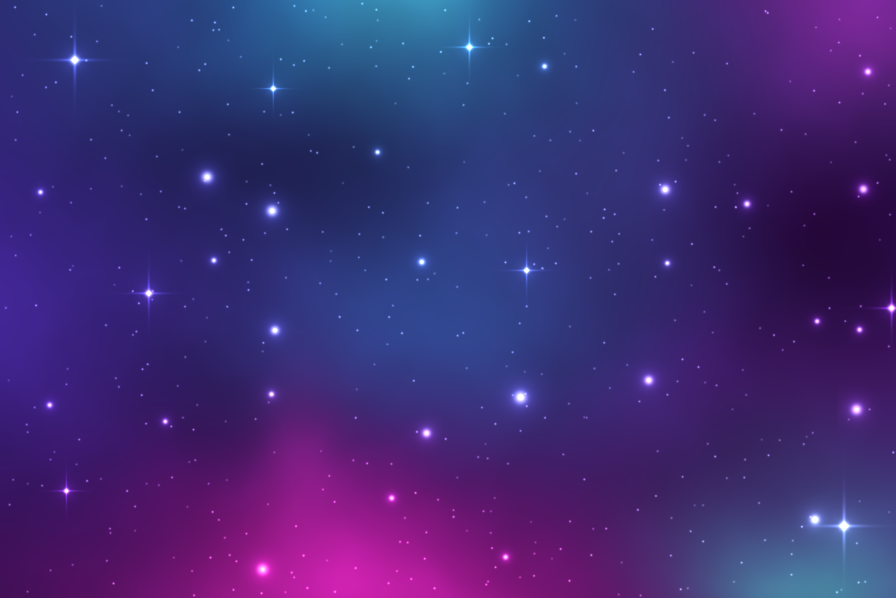
Write a Shadertoy shader that draws this background.

```glsl
// A deep-space nebula: broad elliptical clouds, bent by gradient noise and
// blended over a dark violet sky, then strewn with three kinds of stars
// (fine dust, soft round stars, four-pointed sparkles) from jittered grids.

vec2 hash22(vec2 p) {
    vec3 q = fract(p.xyx * vec3(0.1031, 0.1030, 0.0973));
    q += dot(q, q.yzx + 33.33);
    return fract((q.xx + q.yz) * q.zy);
}

float cornerSlope(vec2 cell, vec2 offset) {
    return dot(hash22(cell + 50.0) * 2.0 - 1.0, offset);
}

float gradientNoise(vec2 p) {
    vec2 i = floor(p), f = fract(p), e = vec2(1.0, 0.0);
    vec2 u = f * f * f * (f * (f * 6.0 - 15.0) + 10.0);
    return mix(mix(cornerSlope(i, f), cornerSlope(i + e, f - e), u.x),
               mix(cornerSlope(i + e.yx, f - e.yx), cornerSlope(i + 1.0, f - 1.0), u.x), u.y);
}

float fbm(vec2 p) {
    float sum = 0.0, amplitude = 0.6;
    for (int i = 0; i < 4; i++) {
        sum += amplitude * gradientNoise(p);
        p = mat2(1.6, 1.2, -1.2, 1.6) * p + 7.3;
        amplitude *= 0.42;
    }
    return sum;
}

// Blends a soft elliptical cloud into the sky
void cloud(inout vec3 sky, vec2 p, vec2 centre, vec2 radius, vec3 tint, float opacity) {
    vec2 d = (p - centre) / radius;
    sky = mix(sky, tint, opacity * exp(-dot(d, d)));
}

vec3 nebula(vec2 p) {
    vec2 q = p + 0.13 * vec2(fbm(p * 2.6 + 3.0), fbm(p * 2.6 + 19.0));
    vec3 sky = mix(vec3(0.13, 0.045, 0.25), vec3(0.14, 0.09, 0.32), smoothstep(0.2, 0.8, q.y));

    // Indigo and blue heart
    cloud(sky, q, vec2(0.00, 0.55), vec2(0.32, 0.36), vec3(0.27, 0.15, 0.62), 0.85);
    cloud(sky, q, vec2(0.82, 0.50), vec2(0.55, 0.28), vec3(0.21, 0.19, 0.50), 0.85);
    cloud(sky, q, vec2(0.78, 0.48), vec2(0.30, 0.22), vec3(0.18, 0.36, 0.65), 0.70);
    cloud(sky, q, vec2(1.03, 0.74), vec2(0.25, 0.25), vec3(0.23, 0.19, 0.48), 0.70);

    // Cyan light along the top
    cloud(sky, q, vec2(0.62, 1.05), vec2(0.50, 0.30), vec3(0.14, 0.38, 0.58), 0.95);
    cloud(sky, q, vec2(0.68, 1.04), vec2(0.17, 0.16), vec3(0.27, 0.68, 0.82), 0.85);
    cloud(sky, q, vec2(0.17, 0.95), vec2(0.18, 0.15), vec3(0.18, 0.24, 0.52), 0.60);

    // Violet right side and dark hollows
    cloud(sky, q, vec2(1.42, 0.38), vec2(0.40, 0.16), vec3(0.30, 0.08, 0.42), 0.70);
    cloud(sky, q, vec2(1.40, 0.63), vec2(0.24, 0.20), vec3(0.13, 0.01, 0.19), 0.85);
    cloud(sky, q, vec2(1.45, 1.02), vec2(0.25, 0.20), vec3(0.52, 0.16, 0.62), 0.85);
    cloud(sky, q, vec2(0.45, 0.72), vec2(0.28, 0.14), vec3(0.09, 0.08, 0.23), 0.60);

    // Magenta floor with its plume, and the teal corner
    cloud(sky, q, vec2(0.65, -0.05), vec2(0.62, 0.26), vec3(0.50, 0.07, 0.45), 0.95);
    cloud(sky, q, vec2(0.53, 0.18), vec2(0.08, 0.16), vec3(0.58, 0.12, 0.55), 0.60);
    cloud(sky, q, vec2(0.58, -0.02), vec2(0.25, 0.13), vec3(0.85, 0.14, 0.72), 0.85);
    cloud(sky, q, vec2(1.40, 0.08), vec2(0.25, 0.20), vec3(0.30, 0.34, 0.60), 0.90);
    cloud(sky, q, vec2(1.34, 0.00), vec2(0.16, 0.11), vec3(0.30, 0.62, 0.70), 0.75);

    return sky * (1.0 + 0.35 * fbm(q * 3.5 + 31.0));
}

// One jittered star per cell: xy = offset from it, z = rarity, w = size
vec4 nearestStar(vec2 p, float cells, float margin, float seed) {
    vec2 cell = floor(p * cells);
    vec2 place = mix(vec2(margin), vec2(1.0 - margin), hash22(cell + seed));
    return vec4((fract(p * cells) - place) / cells, hash22(cell + seed + 71.0));
}

float spot(vec2 d, float radius) {
    return exp(-dot(d, d) / (radius * radius));
}

void mainImage(out vec4 fragColor, in vec2 fragCoord) {
    vec2 p = fragCoord / iResolution.y;
    float pixel = 1.0 / iResolution.y;
    vec3 sky = nebula(p);
    vec3 tint = sky / max(sky.r, max(sky.g, sky.b));
    vec3 color = sky;

    // Fine dust
    for (int i = 0; i < 3; i++) {
        vec4 s = nearestStar(p, 14.0 + 5.0 * float(i), 0.1, 13.0 + 37.0 * float(i));
        float glint = spot(s.xy, max(0.0018, 0.65 * pixel)) * step(s.z, 0.3);
        color += mix(tint, vec3(1.0), 0.5) * glint * mix(0.2, 0.6, s.w);
    }

    // Soft round stars
    vec4 s = nearestStar(p, 5.0, 0.15, 5.0);
    float radius = mix(0.0035, 0.009, s.w * s.w * s.w);
    float halo = 0.75 * exp(-length(s.xy) / (1.4 * radius));
    color += step(s.z, 0.65) * (tint * halo + 0.75 * spot(s.xy, radius));

    // Four-pointed sparkles
    s = nearestStar(p, 3.0, 0.22, 23.0);
    float size = mix(0.5, 1.1, s.w);
    vec2 reach = exp(-abs(s.xy) / (size * vec2(0.018, 0.021)));
    vec2 thin = exp(-pow(s.xy / max(0.0024 * size, 0.6 * pixel), vec2(2.0)));
    float arms = reach.x * thin.y + reach.y * thin.x;
    float glow = 0.45 * exp(-length(s.xy) / (0.012 * size));
    color += step(s.z, 0.6) * (tint * (0.8 * arms + glow) + spot(s.xy, 0.006 * size));

    fragColor = vec4(clamp(color, 0.0, 1.0), 1.0);
}
```
